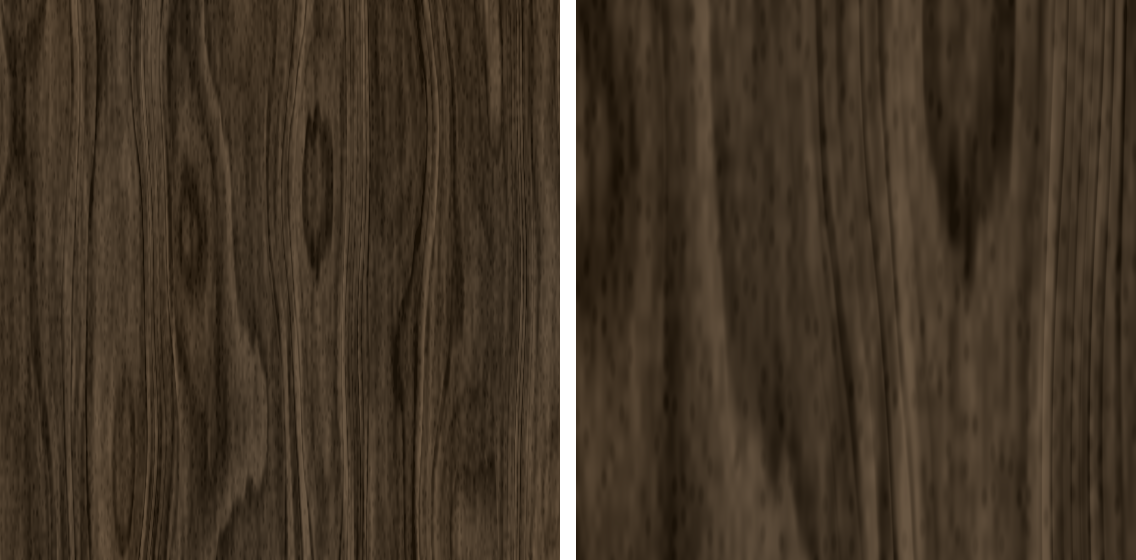
Left: the whole. Right: its middle third, enlarged.
Give the GLSL for this texture, as a Shadertoy shader.

```glsl
// Dark walnut veneer: upright grain with packed growth lines, cathedrals and eyes.

const vec3 DARK_WOOD  = vec3(0.160, 0.118, 0.070);
const vec3 LIGHT_WOOD = vec3(0.360, 0.292, 0.218);
const float TAU = 6.2831853;

const float BASE_TONE = 0.58;       // mean position between dark and light
const float BAND_CYCLES = 3.3;      // flat/packed alternations across the canvas
const float BAND_RINGS = 4.0;       // growth rings packed into each steep zone
const float RING_DRIFT = 7.0;       // slow change of ring number across the canvas
const float FIBRE_JITTER = 0.30;    // raggedness of ring edges
const float LATEWOOD = 0.55;        // strength of dark ring lines
const float FINE_LINES = 0.85;      // strength of thin lines in packed zones
const float FINEST = 1.0 / 512.0;   // smallest detail, in canvas units
const vec2 LINE_SCALE = vec2(150.0, 0.8);
const vec2 FIBRE_SCALE = vec2(190.0, 9.0);
const vec2 GRAIN_SCALE = vec2(300.0, 70.0);
const vec2 STREAK_SCALE = vec2(48.0, 1.3);
const vec2 PORE_SCALE = vec2(190.0, 42.0);

float hash(vec2 p) {
    vec3 q = fract(vec3(p.xyx) * 0.1031);
    q += dot(q, q.yzx + 33.33);
    return fract((q.x + q.y) * q.z);
}

// Smooth value noise, centred on zero
float noise(vec2 p) {
    vec2 i = floor(p), f = fract(p);
    f = f * f * (3.0 - 2.0 * f);
    float low  = mix(hash(i), hash(i + vec2(1, 0)), f.x);
    float high = mix(hash(i + vec2(0, 1)), hash(i + vec2(1, 1)), f.x);
    return mix(low, high, f.y) - 0.5;
}

// Horizontal position after the gentle sway of the trunk
float swayedX(vec2 p) {
    return p.x + 0.008 * sin(TAU * 0.9 * p.y + 9.0 * p.x)
               + 0.002 * sin(TAU * 2.1 * p.y - 17.0 * p.x + 1.0);
}

// Ring number: layered sines, steep in the packed zones and flat between them
float ringField(vec2 p) {
    float x = swayedX(p);
    float phase = TAU * BAND_CYCLES * x + 0.8 * sin(TAU * x + 0.6)
                + 0.45 * sin(TAU * 2.7 * x + 2.0);
    float wave = sin(phase);
    float rings = BAND_RINGS * wave * (1.5 - 0.5 * wave * wave);
    rings += RING_DRIFT * x + 0.6 * sin(TAU * 6.1 * x + 1.3);
    rings += 0.80 * sin(TAU * 0.8 * p.y + 13.0 * p.x + 0.5);
    rings += 0.22 * sin(TAU * 1.8 * p.y - 21.0 * p.x + 2.2);
    return rings + 30.0;
}

// Tone of the rings; detail too fine for the local slope fades out
float ringTone(float rings, float slope) {
    float tone = 0.0, frequency = 1.0, strength = 0.88;
    for (int i = 0; i < 3; i++) {
        float fade = 1.0 - smoothstep(0.5, 1.2, slope * frequency);
        tone += strength * fade * noise(vec2(rings * frequency, 7.5 + 13.0 * float(i)));
        frequency *= 2.3;
        strength *= 0.70;
    }
    float t = fract(rings);
    float line = smoothstep(0.5, 0.85, t) * (1.0 - smoothstep(0.85, 1.0, t));
    return tone - LATEWOOD * line * hash(vec2(floor(rings), 91.0));
}

// Short dark vessels in stretched cells, each column shifted at random
float pores(vec2 p) {
    vec2 q = p * PORE_SCALE;
    q.y += 17.0 * hash(vec2(floor(q.x), 5.3));
    vec2 cell = floor(q);
    float middle = 0.35 + 0.3 * hash(cell + 8.1);
    float d = length((fract(q) - vec2(0.5, middle)) * vec2(0.8, 1.0));
    return (1.0 - smoothstep(0.08, 0.38, d)) * step(0.72, hash(cell + 21.3));
}

void mainImage(out vec4 fragColor, in vec2 fragCoord) {
    vec2 p = fragCoord / iResolution.xy;

    // Growth rings with ragged fibre edges
    float rings = ringField(p);
    float slope = abs(ringField(p + vec2(FINEST, 0.0)) - rings);
    rings += FIBRE_JITTER * noise(p * vec2(120.0, 5.0));
    float tone = BASE_TONE + ringTone(rings, slope);

    // Thin long lines that follow the sway, strongest where rings crowd
    vec2 along = vec2(swayedX(p), p.y);
    float packed = smoothstep(0.04, 0.16, slope);
    tone += FINE_LINES * mix(0.25, 1.0, packed) * noise(along * LINE_SCALE + 70.0);

    // Long streaks, fibres, fine grain and pores
    tone += 0.42 * noise(along * STREAK_SCALE + 40.0);
    tone += 0.40 * noise(p * FIBRE_SCALE + 11.0);
    tone += 0.36 * noise(p * GRAIN_SCALE + 5.0);
    tone -= 0.20 * pores(p);

    // Stain, with a slight drift between warm and grey
    vec3 colour = mix(DARK_WOOD, LIGHT_WOOD, clamp(tone, -0.3, 1.25));
    colour += vec3(0.010, 0.0, -0.010) * noise(p * vec2(9.0, 2.0) + 60.0);
    fragColor = vec4(colour, 1.0);
}
```
